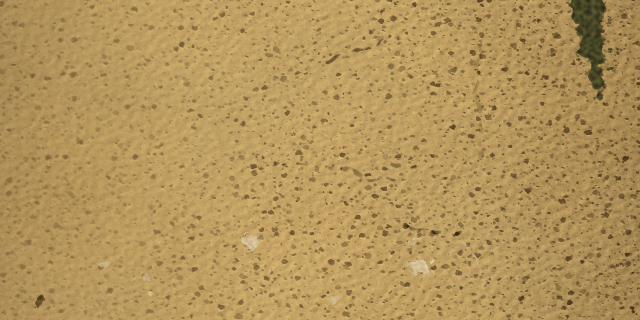
This texture is drawn by a Shadertoy shader. Its source:

```glsl
// Weathered ochre plaster: a softly lit, grainy wall covered in small dark pits.
// Jittered cells place the pits, gradient noise shapes grain and relief, and
// warped distance functions add cracks, chipped white flakes and a mossy streak.

const vec3 UMBER = vec3(0.37, 0.28, 0.15);
const vec3 SAND = vec3(0.76, 0.63, 0.39);
const vec3 MOSS = vec3(0.22, 0.23, 0.12);
const vec3 CHALK = vec3(0.84, 0.77, 0.62);

vec2 hash2(vec2 p) {
    vec3 q = fract(p.xyx * vec3(0.1031, 0.1030, 0.0973));
    q += dot(q, q.yzx + 33.33);
    return fract((q.xx + q.yz) * q.zy);
}

float gradDot(vec2 cell, vec2 corner, vec2 f) {
    float a = 6.2832 * hash2(cell + corner).x;
    return dot(vec2(cos(a), sin(a)), f - corner);
}

// Gradient noise, roughly -0.7 to 0.7
float noise(vec2 p) {
    vec2 i = floor(p), f = fract(p);
    vec2 u = f * f * f * (f * (f * 6.0 - 15.0) + 10.0);
    float low = mix(gradDot(i, vec2(0, 0), f), gradDot(i, vec2(1, 0), f), u.x);
    float high = mix(gradDot(i, vec2(0, 1), f), gradDot(i, vec2(1, 1), f), u.x);
    return mix(low, high, u.y);
}

float fbm(vec2 p) {
    float sum = 0.0, amp = 0.6;
    for (int i = 0; i < 4; i++) {
        sum += amp * noise(p);
        p = p * 2.03 + 17.3;
        amp *= 0.5;
    }
    return sum;
}

// Pit darkness in x, lit lower rim in y
vec2 pits(vec2 p, float size, float density, float blur) {
    vec2 q = p / size, id = floor(q), result = vec2(0.0);
    vec2 wobble = 0.22 * vec2(noise(q * 2.3), noise(q * 2.3 + 41.0));
    float soft = blur / size;
    for (int y = -1; y <= 1; y++)
    for (int x = -1; x <= 1; x++) {
        vec2 cell = id + vec2(x, y);
        vec2 jitter = hash2(cell + 3.0), kind = hash2(cell + 71.0);
        vec2 d = q + wobble - cell - 0.5 - 0.9 * (jitter - 0.5);
        float radius = mix(0.09, 0.30, kind.x * kind.x);
        float shown = smoothstep(-0.1, 0.1, density - kind.y);
        float depth = shown * mix(0.45, 1.0, fract(kind.x * 7.0 + jitter.y));
        float hole = 1.0 - smoothstep(radius - soft, radius + soft, length(d * vec2(0.85, 1.1)));
        float rim = 1.0 - smoothstep(radius - soft, radius + soft, length(d + vec2(0.05, 0.16)));
        result = max(result, depth * vec2(hole, rim));
    }
    return vec2(result.x, result.y * (1.0 - result.x));
}

float segment(vec2 p, vec2 a, vec2 b) {
    vec2 ab = b - a;
    return length(p - a - ab * clamp(dot(p - a, ab) / dot(ab, ab), 0.0, 1.0));
}

// Ragged line broken up by noise
float crack(vec2 p, vec2 a, vec2 b, float width, float blur) {
    vec2 warped = p + 0.035 * vec2(noise(p * 16.0), noise(p * 16.0 + 9.0));
    float line = 1.0 - smoothstep(width - blur, width + blur, segment(warped, a, b));
    return line * smoothstep(-0.15, 0.2, noise(p * 34.0 + 5.0));
}

// Crumbled patch with a noisy outline
float flake(vec2 p, vec2 center, float radius, float blur) {
    float d = length(p - center) - radius + 0.045 * fbm(p * 38.0 + 2.0);
    return 1.0 - smoothstep(-blur, blur, d);
}

void mainImage(out vec4 fragColor, in vec2 fragCoord) {
    vec2 p = fragCoord / iResolution.y;
    float side = p.x / (iResolution.x / iResolution.y);
    float px = 1.0 / iResolution.y;
    float blur = max(0.7 * px, mix(0.0042, 0.0022, smoothstep(0.1, 0.45, side)));
    float roughness = mix(0.7, 1.25, side);

    // Broad light, stains and fine relief
    float shade = 1.03 - 1.15 * (side - 0.47) * (side - 0.47) + 0.10 * fbm(p * 3.0);
    vec2 slant = mat2(0.94, -0.34, 0.34, 0.94) * p;
    float relief = noise(slant * vec2(38.0, 52.0)) - noise((slant + vec2(0.005, -0.007)) * vec2(38.0, 52.0));
    shade += roughness * (0.22 * relief + 0.11 * noise(p * 75.0) + 0.12 * noise(p * 155.0));

    // Coarse and fine pits
    float density = 0.55 + 0.45 * fbm(p * 4.0 + 11.0) + 0.18 * smoothstep(0.3, 0.75, side);
    vec2 pit = pits(p, 0.031, density, blur);
    pit = max(pit, 0.75 * pits(p + 7.7, 0.018, density - 0.12, blur));
    float strength = mix(0.50, 0.88, smoothstep(0.05, 0.55, side));
    shade += 0.13 * pit.y - strength * pit.x;

    // Cracks and one deep hole
    float cracks = crack(p, vec2(1.02, 0.81), vec2(1.20, 0.87), 0.006, blur);
    cracks = max(cracks, 0.6 * crack(p, vec2(0.80, 0.50), vec2(1.22, 0.44), 0.006, blur));
    cracks = max(cracks, 0.8 * crack(p, vec2(1.22, 0.31), vec2(1.42, 0.27), 0.007, blur));
    cracks = max(cracks, 0.4 * crack(p, vec2(1.49, 0.88), vec2(1.50, 0.50), 0.008, blur));
    cracks = max(cracks, flake(p, vec2(0.125, 0.06), 0.014, blur));
    vec3 color = mix(UMBER, SAND, max(shade - 0.8 * cracks, -0.35));
    color += vec3(0.012, -0.004, -0.012) * fbm(p * 2.0 + 23.0);

    // Mossy streak, tapering downward
    float taper = 0.045 * smoothstep(0.64, 0.88, p.y);
    float streak = abs(p.x - 1.87 + 0.10 * (p.y - 0.72)) - taper + 0.07 * fbm(p * 22.0);
    float moss = (1.0 - smoothstep(-0.006, 0.006, streak)) * smoothstep(0.65, 0.70, p.y);
    color = mix(color, MOSS * (1.0 + 0.8 * noise(p * 65.0)), 0.88 * moss);

    // Chalky chips and a pale curved scratch
    float chalk = max(flake(p, vec2(0.78, 0.245), 0.023, blur), flake(p, vec2(1.315, 0.165), 0.028, blur));
    for (int i = 0; i < 6; i++) {
        vec2 spot = hash2(vec2(float(i), 19.0)) * vec2(1.5, 0.27);
        chalk = max(chalk, 0.6 * flake(p, spot, 0.009, blur));
    }
    float arc = abs(length(p - vec2(1.32, 0.10)) - 0.19 + 0.01 * noise(p * 20.0));
    float swept = smoothstep(1.33, 1.36, p.x) * smoothstep(0.08, 0.14, p.y);
    float scratch = (1.0 - smoothstep(0.001, 0.005, arc)) * swept * smoothstep(-0.2, 0.2, noise(p * 17.0));
    color = mix(color, CHALK * (1.0 + 0.18 * noise(p * 80.0)), max(0.85 * chalk, 0.65 * scratch));

    fragColor = vec4(clamp(color, 0.0, 1.0), 1.0);
}
```
